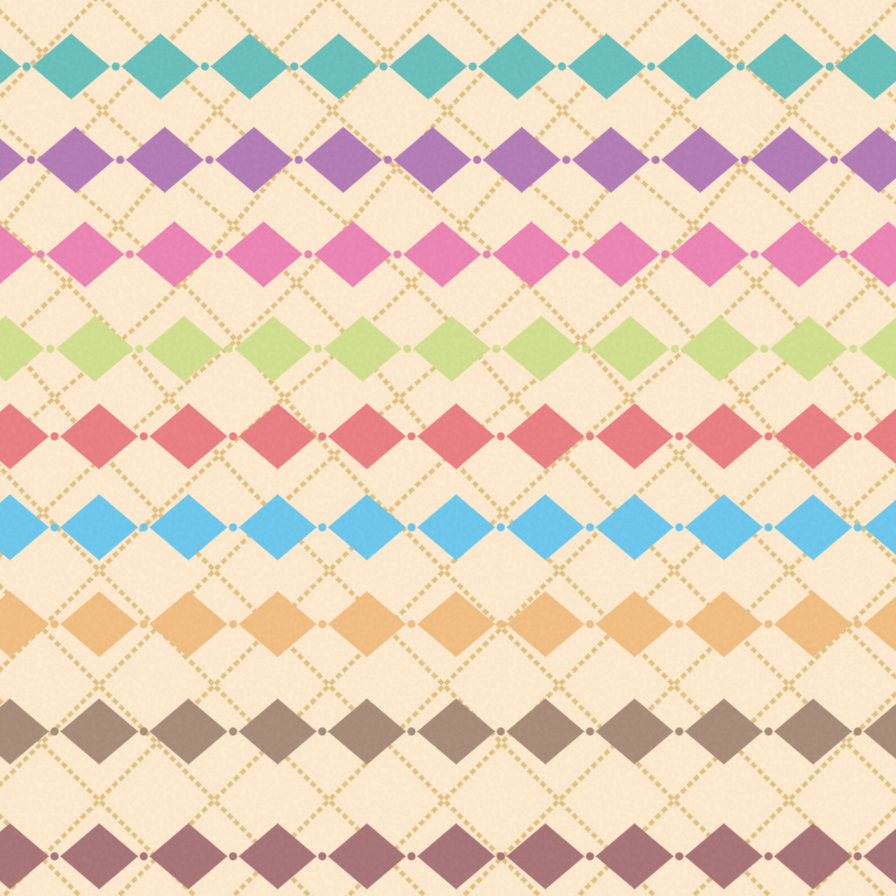
This pattern is drawn by a three.js fragment shader. Its source:

```glsl
#define PITCH 0.0996
#define DIAMOND vec2(0.0435, 0.0368)
#define BEAD 0.0045
#define LATTICE 0.1283
#define DASHES 9.0
#define DASH vec2(0.0024, 0.0031)
#define ANCHOR vec2(0.1107, 0.1068)
#define SOFT 0.0012
#define GRAIN 0.025
#define CREAM vec3(0.984, 0.910, 0.805)
#define GOLD vec3(0.870, 0.735, 0.470)

varying vec2 vUv;

float cover(float d) {
  return 1.0 - smoothstep(-SOFT, SOFT, d);
}

// Signed offset from the nearest multiple of a step
float nearest(float x, float stepSize) {
  return (fract(x / stepSize + 0.5) - 0.5) * stepSize;
}

float diamondDistance(vec2 p, vec2 r) {
  return (abs(p.x) / r.x + abs(p.y) / r.y - 1.0) * r.x * r.y / length(r);
}

vec2 hash2(vec2 p) {
  return fract(sin(vec2(dot(p, vec2(127.1, 311.7)), dot(p, vec2(269.5, 183.3)))) * 43758.5);
}

float cellular(vec2 p) {
  vec2 cell = floor(p);
  float best = 2.0;
  for (int j = -1; j <= 1; j++) {
    for (int i = -1; i <= 1; i++) {
      vec2 c = cell + vec2(float(i), float(j));
      best = min(best, length(c + hash2(c) - p));
    }
  }
  return best;
}

// Dashed diagonal lattice, drifting sideways in the upper half
float stitch(float across, float along) {
  float spacing = LATTICE * 0.7071;
  vec2 d = vec2(nearest(across, spacing), nearest(along + 0.5 * spacing / DASHES, spacing / DASHES));
  vec2 q = abs(d) - DASH;
  return cover(max(q.x, q.y));
}

float lattice(vec2 p) {
  float h = (p.y - 0.674) / 0.143;
  vec2 q = p - ANCHOR - vec2(0.028 * exp(-h * h), 0.0);
  float rise = (q.x + q.y) * 0.7071;
  float fall = (q.x - q.y) * 0.7071;
  return max(stitch(rise, fall), stitch(fall, rise));
}

// Row colour in rgb, row height in w, counted from the bottom
vec4 rowStyle(int row) {
  if (row == 0) return vec4(0.66, 0.46, 0.47, 0.0443);
  if (row == 1) return vec4(0.66, 0.55, 0.48, 0.1836);
  if (row == 2) return vec4(0.94, 0.74, 0.51, 0.3034);
  if (row == 3) return vec4(0.43, 0.78, 0.92, 0.4115);
  if (row == 4) return vec4(0.91, 0.50, 0.51, 0.5130);
  if (row == 5) return vec4(0.82, 0.87, 0.56, 0.6107);
  if (row == 6) return vec4(0.92, 0.52, 0.70, 0.7161);
  if (row == 7) return vec4(0.70, 0.49, 0.71, 0.8216);
  return vec4(0.42, 0.75, 0.73, 0.9258);
}

void main() {
  vec2 p = vUv;
  vec3 color = mix(CREAM, GOLD, 0.9 * lattice(p));

  // Diamond chains; the upper rows slip to the left
  for (int row = 0; row < 9; row++) {
    vec4 style = rowStyle(row);
    float slip = 0.0313 * smoothstep(4.0, 8.0, float(row));
    vec2 d = p - vec2(ANCHOR.x - slip, style.w);
    vec2 gem = vec2(nearest(d.x, PITCH), d.y);
    vec2 bead = vec2(nearest(d.x + 0.5 * PITCH, PITCH), d.y);
    float chain = min(diamondDistance(gem, DIAMOND), length(bead) - BEAD);
    color = mix(color, style.rgb, cover(chain));
  }

  // Faint printed grain
  color += GRAIN * (cellular(p * 200.0) - 0.45);
  gl_FragColor = vec4(clamp(color, 0.0, 1.0), 1.0);
}
```
